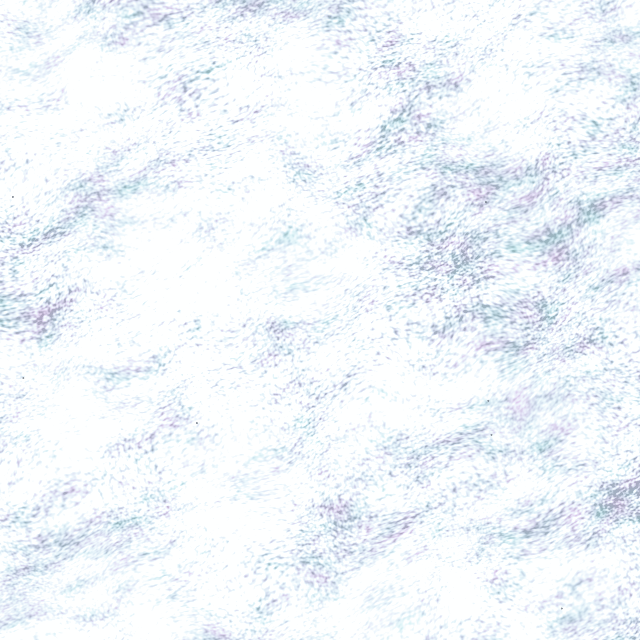
Write a three.js fragment shader that draws this texture.

```glsl
// Wind-brushed snow: white crust with blue-grey grain gathered in slanted patches.
varying vec2 vUv;

// Colours from lit crust to deepest hollow
const vec3 CRUST  = vec3(0.995, 1.00, 1.00);
const vec3 FROST  = vec3(0.93, 0.97, 0.99);
const vec3 PALE   = vec3(0.89, 0.93, 0.97);
const vec3 SHADE  = vec3(0.84, 0.87, 0.94);
const vec3 SLATE  = vec3(0.77, 0.81, 0.88);
const vec3 HOLLOW = vec3(0.64, 0.69, 0.76);
const vec3 TINT   = vec3(0.020, -0.012, 0.004);

// Cells per canvas, along and across the wind
const vec2 DRIFT_FREQ  = vec2(2.6, 4.0);
const vec2 PATCH_FREQ  = vec2(6.0, 11.0);
const vec2 STREAK_FREQ = vec2(15.0, 36.0);
const vec2 GRAIN_FREQ  = vec2(95.0, 180.0);
const vec2 FINE_FREQ   = vec2(190.0, 250.0);

// Strength of each layer; squares add up to about one
const float DRIFT_AMP  = 0.36;
const float PATCH_AMP  = 0.40;
const float STREAK_AMP = 0.43;
const float GRAIN_AMP  = 0.56;
const float FINE_AMP   = 0.40;

const float WIND_ANGLE = 0.36;   // radians above horizontal
const float WARP_FREQ  = 7.0;
const float WARP_AMP   = 0.007;
const float SIDE_SLOPE = 0.75;   // more shade to the right
const float SPECK_GRID = 14.0;
const float SPECK_RATE = 0.05;
const float SPECK_SIZE = 0.0022;

vec2 hash2(vec2 p) {
  vec3 q = fract(p.xyx * vec3(0.1031, 0.1030, 0.0973));
  q += dot(q, q.yzx + 33.33);
  return fract((q.xx + q.yz) * q.zy);
}

float cornerSlope(vec2 cell, vec2 offset) {
  float angle = 6.28318 * hash2(cell).x;
  return dot(vec2(cos(angle), sin(angle)), offset);
}

// Gradient noise scaled to a standard deviation near one
float noise(vec2 p) {
  vec2 i = floor(p);
  vec2 f = fract(p);
  vec2 u = f * f * f * (f * (f * 6.0 - 15.0) + 10.0);
  vec2 e = vec2(1.0, 0.0);
  float low = mix(cornerSlope(i, f), cornerSlope(i + e, f - e), u.x);
  float high = mix(cornerSlope(i + e.yx, f - e.yx),
                   cornerSlope(i + e.xx, f - e.xx), u.x);
  return 4.65 * mix(low, high, u.y);
}

// Rare dark crumbs, one candidate per grid cell
float specks(vec2 uv) {
  vec2 cell = floor(uv * SPECK_GRID);
  vec2 place = 0.2 + 0.6 * hash2(cell + 71.0);
  float d = length(uv - (cell + place) / SPECK_GRID);
  float present = step(hash2(cell + 137.0).x, SPECK_RATE);
  return present * (1.0 - smoothstep(0.4 * SPECK_SIZE, SPECK_SIZE, d));
}

float ramp(float from, float to, float x) {
  return clamp((x - from) / (to - from), 0.0, 1.0);
}

vec3 snowColour(float depth) {
  vec3 c = mix(CRUST, FROST, ramp(-0.10, 0.47, depth));
  c = mix(c, PALE,   ramp(0.47, 0.98, depth));
  c = mix(c, SHADE,  ramp(0.98, 1.45, depth));
  c = mix(c, SLATE,  ramp(1.45, 2.00, depth));
  return mix(c, HOLLOW, ramp(2.00, 2.80, depth));
}

void main() {
  // Coordinates along and across the wind, gently bent
  float cs = cos(WIND_ANGLE);
  float sn = sin(WIND_ANGLE);
  vec2 wind = vec2(cs * vUv.x + sn * vUv.y, cs * vUv.y - sn * vUv.x) + 3.0;
  vec2 bend = vec2(noise(wind * WARP_FREQ), noise(wind * WARP_FREQ + 41.7));
  vec2 p = wind + WARP_AMP * bend;

  // Broad shade: drifts, patches and streaks
  float depth = SIDE_SLOPE * (vUv.x - 0.5);
  depth += DRIFT_AMP * noise(p * DRIFT_FREQ + 5.3);
  depth += PATCH_AMP * noise(p * PATCH_FREQ + 17.1);
  depth += STREAK_AMP * noise(p * STREAK_FREQ + 29.9);

  // Grain, rougher in some places than in others
  float rough = 1.0 + 0.18 * noise(wind * 5.0 + 61.3);
  depth += rough * GRAIN_AMP * noise(p * GRAIN_FREQ);
  depth += rough * FINE_AMP * noise(p * FINE_FREQ + 83.7);

  // Colour, with a faint drift between cyan and lilac
  vec3 colour = snowColour(depth);
  float hue = noise(p * vec2(24.0, 40.0) + 97.0);
  colour += TINT * hue * ramp(0.2, 1.6, depth);
  colour = mix(colour, HOLLOW * 0.7, 0.8 * specks(vUv));
  gl_FragColor = vec4(clamp(colour, 0.0, 1.0), 1.0);
}
```
